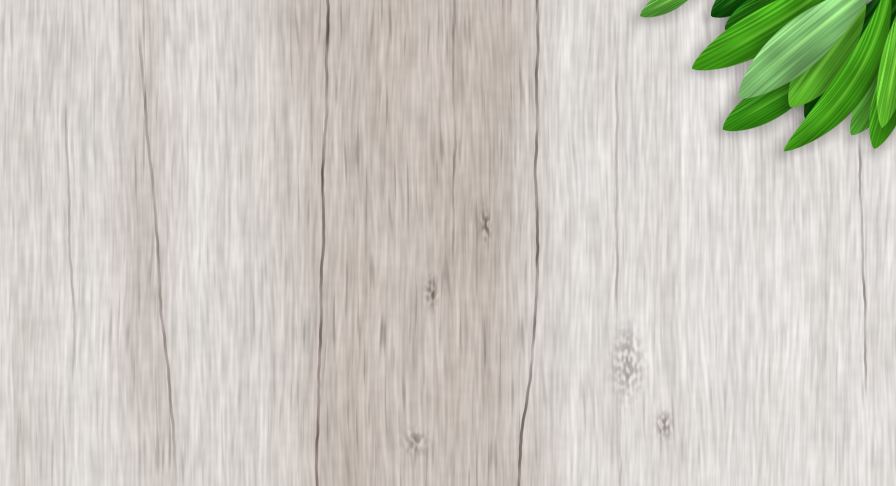
Reproduce this texture procedurally as a WebGL 2 fragment shader.

```glsl
#version 300 es
precision highp float;
// Pale vertical-grained wood with cracks and knots, and a bunch of leaves at top right.
// Grain is stretched gradient noise; each leaf is a bent spindle with a soft shadow.
// Lengths are in canvas heights.
uniform vec2 u_resolution;
out vec4 fragColor;

vec2 hashGradient(vec2 cell) {
    vec3 h = fract(cell.xyx * vec3(0.1031, 0.1030, 0.0973));
    h += dot(h, h.yzx + 33.33);
    float angle = 6.2832 * fract((h.x + h.y) * h.z);
    return vec2(cos(angle), sin(angle));
}

float noise(vec2 p) {
    vec2 i = floor(p), f = p - i;
    vec2 u = f * f * f * (f * (f * 6.0 - 15.0) + 10.0);
    vec2 e = vec2(0.0, 1.0);
    float low = mix(dot(hashGradient(i), f), dot(hashGradient(i + e.yx), f - e.yx), u.x);
    float high = mix(dot(hashGradient(i + e), f - e), dot(hashGradient(i + 1.0), f - 1.0), u.x);
    return mix(low, high, u.y);
}

// Thin wandering line between two heights, leaning by slope
float crack(vec2 p, float x, float slope, float bottom, float top, float width) {
    float offset = p.x - x - slope * p.y - 0.006 * noise(vec2(x * 37.0, p.y * 7.0))
                 - 0.002 * noise(vec2(x * 91.0, p.y * 35.0));
    float ends = smoothstep(bottom - 0.06, bottom + 0.06, p.y)
               * (1.0 - smoothstep(top - 0.06, top + 0.06, p.y));
    float broken = 0.75 + 0.7 * noise(vec2(x * 53.0, p.y * 16.0));
    return ends * broken * (1.0 - smoothstep(width * 0.3, width * 0.5 + 0.0025, abs(offset)));
}

// Ragged dark spot
float knot(vec2 p, vec2 center, vec2 size) {
    float r = length((p - center) / size);
    float flecks = noise(p * vec2(110.0, 65.0)) + 0.35;
    return exp(-r * r * 1.6) * smoothstep(0.0, 0.6, flecks);
}

vec3 wood(vec2 p) {
    float warp = 0.05 * noise(p * vec2(3.0, 1.3));
    float x = p.x + warp;
    float band = smoothstep(0.48, 0.66, x) * (1.0 - smoothstep(1.02, 1.17, x));
    float streak = exp(-pow((x - 0.34 + 0.07 * p.y) / 0.045, 2.0));
    float tone = 0.18 + 0.55 * band + 0.28 * streak - 0.14 * smoothstep(1.1, 1.5, p.x);
    tone += 0.25 * noise(p * vec2(9.0, 0.8)) + 0.12 * noise(p * vec2(6.0, 5.0));
    vec3 color = mix(vec3(0.885, 0.872, 0.860), vec3(0.735, 0.690, 0.655), clamp(tone, 0.0, 1.0));

    // Fibres from broad to fine, then short dark pores
    vec2 g = vec2(p.x + 0.012 * noise(p * vec2(4.0, 2.5)), p.y);
    float fibre = 0.055 * noise(g * vec2(38.0, 2.0)) + 0.075 * noise(g * vec2(90.0, 5.0) + 7.0)
                + 0.085 * noise(g * vec2(170.0, 14.0) + 19.0);
    float pores = smoothstep(0.2, 0.55, noise(g * vec2(120.0, 8.0) + 41.0));
    color += fibre - pores * (0.06 + 0.05 * band + 0.05 * streak);
    color += 0.018 * noise(p * vec2(30.0, 55.0));

    float sag = 0.035 * (1.0 - smoothstep(0.0, 0.42, p.y));
    float dark = 0.30 * crack(p, 0.652, 0.022, -0.2, 1.2, 0.004);
    dark += 0.36 * crack(p + vec2(sag, 0.0), 1.103, 0.0, -0.2, 1.2, 0.004);
    dark += 0.28 * crack(p, 1.785, -0.025, 0.2, 0.70, 0.003);
    dark += 0.16 * crack(p, 1.268, 0.0, 0.38, 0.88, 0.003);
    dark += 0.14 * crack(p, 0.933, 0.0, 0.45, 1.2, 0.003);
    dark += 0.16 * crack(p, 0.165, -0.04, 0.25, 0.75, 0.003);
    dark += 0.22 * crack(p, 0.365, -0.085, 0.05, 0.9, 0.004);
    dark += 0.12 * crack(p, 1.275, 0.0, -0.2, 0.16, 0.003);
    dark += 0.24 * knot(p, vec2(1.29, 0.25), vec2(0.035, 0.075));
    dark += 0.34 * knot(p, vec2(1.365, 0.125), vec2(0.017, 0.03));
    dark += 0.30 * knot(p, vec2(0.998, 0.535), vec2(0.012, 0.035));
    dark += 0.26 * knot(p, vec2(0.887, 0.40), vec2(0.015, 0.035));
    dark += 0.20 * knot(p, vec2(0.855, 0.09), vec2(0.03, 0.03));
    return color - dark * vec3(0.95, 1.0, 1.0);
}

// Lay one leaf, with its shadow, over the colour so far
void leaf(inout vec3 color, vec2 p, vec2 tip, vec2 base, float bend, float width, vec3 green) {
    vec2 axis = base - tip;
    float len = length(axis);
    axis /= len;
    float along = dot(p - tip, axis) / len;
    float t = clamp(along, 0.0, 1.0);
    float side = dot(p - tip, vec2(-axis.y, axis.x)) - bend * 4.0 * t * (1.0 - t);
    float halfWidth = width * pow(sin(3.1416 * pow(t, 0.85)), 0.8);
    float d = length(vec2(max(abs(side) - halfWidth, 0.0), (along - t) * len));
    d = d > 0.0 ? d : abs(side) - halfWidth;
    color *= 1.0 - 0.22 * (1.0 - smoothstep(-0.01, 0.035, d));

    float across = side / width;
    float veins = noise(vec2(across * 9.0, t * 2.0) + tip * 50.0);
    float light = 0.95 + 0.16 * across + 0.25 * veins + 0.2 * noise(p * 14.0 + tip * 30.0);
    vec3 shade = green * light;
    shade += vec3(0.16, 0.17, 0.10) * exp(-pow(side / 0.0035, 2.0)) * smoothstep(0.05, 0.4, t);
    shade += 0.08 * smoothstep(0.1, 0.5, across) * smoothstep(0.1, 0.4, veins + 0.2);
    float pixel = 1.0 / u_resolution.y;
    color = mix(color, shade, 1.0 - smoothstep(-pixel, pixel, d));
}

void main() {
    vec2 p = gl_FragCoord.xy / u_resolution.y;
    p.x *= 1.8417 * u_resolution.y / u_resolution.x;
    vec3 color = wood(p);
    vec3 deep = vec3(0.06, 0.31, 0.04), mid = vec3(0.25, 0.58, 0.09);
    vec3 fresh = vec3(0.36, 0.68, 0.17), pale = vec3(0.50, 0.74, 0.44);

    // Leaves from the back to the front
    leaf(color, p, vec2(1.316, 0.967), vec2(1.45, 1.04), 0.0, 0.022, mix(mid, pale, 0.4));
    leaf(color, p, vec2(1.462, 0.967), vec2(1.59, 1.06), 0.0, 0.03, deep);
    leaf(color, p, vec2(1.490, 0.940), vec2(1.66, 1.03), 0.0, 0.032, mix(deep, mid, 0.4));
    leaf(color, p, vec2(1.656, 0.754), vec2(1.90, 1.06), 0.0, 0.060, deep);
    leaf(color, p, vec2(1.486, 0.734), vec2(1.70, 0.86), 0.0, 0.036, mix(deep, mid, 0.7));
    leaf(color, p, vec2(1.750, 0.722), vec2(1.87, 0.95), -0.01, 0.036, mix(mid, pale, 0.3));
    leaf(color, p, vec2(1.423, 0.859), vec2(1.73, 1.045), -0.008, 0.042, mid);
    leaf(color, p, vec2(1.624, 0.780), vec2(1.78, 0.99), 0.0, 0.045, fresh);
    leaf(color, p, vec2(1.519, 0.799), vec2(1.80, 1.033), 0.004, 0.050, pale);
    leaf(color, p, vec2(1.612, 0.689), vec2(1.83, 1.04), -0.045, 0.036, mid);
    leaf(color, p, vec2(1.797, 0.694), vec2(1.87, 0.93), 0.0, 0.034, mid);
    leaf(color, p, vec2(1.813, 0.737), vec2(1.87, 1.02), 0.0, 0.030, fresh);
    fragColor = vec4(clamp(color, 0.0, 1.0), 1.0);
}
```
